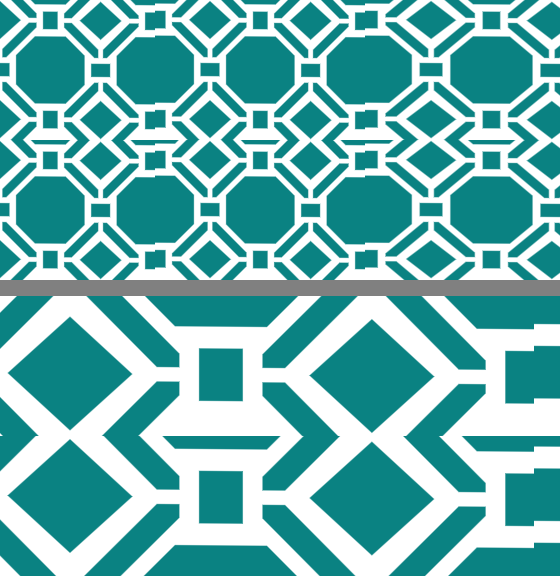
Top, the full canvas; bottom, a detail of the centre.
Write a WebGL 1 fragment shader that draws this pattern.

```glsl
precision highp float;

uniform vec2 u_resolution;

#define HEIGHT 384.0      // canvas height in pattern units
#define TILE vec2(288.0, 192.0)
#define SEAM_X 212.0      // first vertical seam
#define STRETCH 1.2       // widening of the last tile
#define SKEW 2.4          // vertical step at the vertical seams
#define ROW 68.0          // octagon centre to diamond centre
#define MID_HALF 69.0     // half width of the middle column
#define SEAM_HALF 75.0    // half width of the seam column
#define BAND vec2(43.0, 59.5)
#define STRAP 3.3         // half width of the thin connectors
#define TEAL vec3(0.04, 0.51, 0.51)
#define PAPER vec3(1.0)

const float DIAG = 0.7071;

float box(vec2 p, vec2 halfSize) {
  vec2 d = abs(p) - halfSize;
  return max(d.x, d.y);
}

float diamond(vec2 p, vec2 halfSize) {
  vec2 n = abs(p) / halfSize;
  return (n.x + n.y - 1.0) / length(1.0 / halfSize);
}

// Tile coordinates, y running downwards, with the last tile widened
vec2 tileCoord(vec2 p) {
  float x = p.x - SEAM_X;
  if (x > TILE.x) x = TILE.x + (x - TILE.x) / STRETCH;
  vec2 t = mod(vec2(x, HEIGHT - p.y), TILE);
  t.y += SKEW * (0.5 - t.x / TILE.x);
  return t;
}

// Signed distance to the teal shapes, negative inside
float lattice(vec2 t) {
  // Fold into one quarter of an octagon cell
  float across = abs(t.x - 145.0);
  bool middle = across < MID_HALF;
  float halfCell = middle ? MID_HALF : SEAM_HALF;
  float x = middle ? across : abs(MID_HALF + SEAM_HALF - across);
  float y = abs(t.y - 0.5 * TILE.y);
  vec2 corner = vec2(halfCell - x, y - ROW);
  vec2 a = abs(corner);
  float diagonal = a.x + a.y;
  float squareHalf = middle ? 10.0 : 14.0;

  // Octagon; the one cut off below the lower squares stays blank
  float octagon = max(max(22.0 - corner.x, 22.0 - a.y), (70.0 - diagonal) * DIAG);
  if (t.y > 0.5 * TILE.y && corner.y > 0.0) octagon = 1000.0;

  // Diagonal bands, split by connectors and squares
  float band = max(diagonal - BAND.y, BAND.x - diagonal) * DIAG;
  band = max(band, STRAP - min(a.x, a.y));
  band = max(band, max(squareHalf + 9.0 - x, 17.0 - y));

  float d = min(octagon, band);
  d = min(d, diamond(corner, vec2(28.5, 26.0)));
  d = min(d, box(vec2(x, corner.y), vec2(squareHalf, 12.0)));
  return min(d, box(vec2(corner.x, y), vec2(13.0, 9.0)));
}

void main() {
  float unit = HEIGHT / u_resolution.y;
  float d = lattice(tileCoord(gl_FragCoord.xy * unit));
  float ground = smoothstep(-0.85 * unit, 0.85 * unit, d);
  gl_FragColor = vec4(mix(TEAL, PAPER, ground), 1.0);
}
```
